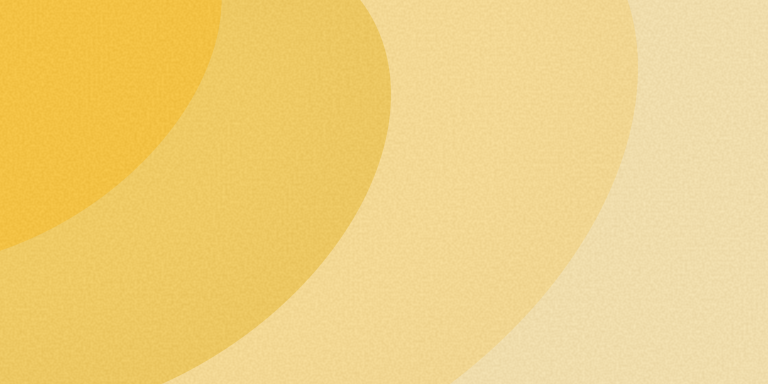
Write a WebGL 1 fragment shader that draws this background.

```glsl
precision highp float;
// Warm paper-like background: three slanted, overlapping ellipses in yellow
// tones spread from the upper left over pale cream. Each is an analytic
// distance field with a faintly darker rim; fine gradient noise adds grain.

uniform vec2 u_resolution;

const vec3 CREAM = vec3(0.940, 0.865, 0.670);
const vec3 SAND  = vec3(0.950, 0.843, 0.573);
const vec3 HONEY = vec3(0.932, 0.788, 0.388);
const vec3 AMBER = vec3(0.953, 0.760, 0.265);

const vec2 RADII = vec2(0.703, 0.633); // half width and half height at scale 1
const float SLANT = 0.395;             // horizontal shift per unit of height

// Approximate signed distance to a sheared ellipse, negative inside.
float slantedEllipse(vec2 p, vec2 center, float scale) {
  vec2 radii = RADII * scale;
  vec2 d = p - center;
  vec2 q = vec2(d.x - SLANT * d.y, d.y) / radii;
  float len = max(length(q), 1e-4);
  vec2 g = q / (len * radii);
  vec2 gradient = vec2(g.x, g.y - SLANT * g.x);
  return (len - 1.0) / length(gradient);
}

// Paints one ellipse over the base, slightly deeper in tone near its rim.
vec3 paintEllipse(vec3 base, vec3 tone, float dist, float rimShade, float pixel) {
  float rim = smoothstep(-0.40, 0.0, dist);
  vec3 fill = tone * (1.0 - rimShade * (rim - 0.4) * vec3(0.6, 0.8, 1.6));
  float coverage = 1.0 - smoothstep(-0.7 * pixel, 0.7 * pixel, dist);
  return mix(base, fill, coverage);
}

// Random unit vector for a lattice cell.
vec2 cellGradient(vec2 cell) {
  float h = fract(sin(dot(cell, vec2(127.1, 311.7))) * 43758.5);
  float angle = 6.28319 * h;
  return vec2(cos(angle), sin(angle));
}

float gradientNoise(vec2 p) {
  vec2 i = floor(p);
  vec2 f = p - i;
  vec2 u = f * f * f * (f * (f * 6.0 - 15.0) + 10.0);
  vec2 e = vec2(1.0, 0.0);
  float a = dot(cellGradient(i), f);
  float b = dot(cellGradient(i + e.xy), f - e.xy);
  float c = dot(cellGradient(i + e.yx), f - e.yx);
  float d = dot(cellGradient(i + e.xx), f - e.xx);
  return mix(mix(a, b, u.x), mix(c, d, u.x), u.y);
}

void main() {
  // Height of the canvas is one unit.
  vec2 p = gl_FragCoord.xy / u_resolution.y;
  float pixel = 1.0 / u_resolution.y;

  // Ellipses from the largest to the smallest
  float outer  = slantedEllipse(p, vec2(0.669, 0.541), 1.33);
  float middle = slantedEllipse(p, vec2(0.272, 0.542), 1.0);
  float inner  = slantedEllipse(p, vec2(-0.042, 0.829), 0.83);

  vec3 color = CREAM;
  color = paintEllipse(color, SAND, outer, 0.015, pixel);
  color = paintEllipse(color, HONEY, middle, 0.02, pixel);
  color = paintEllipse(color, AMBER, inner, 0.005, pixel);

  // Fine grain
  float grain = gradientNoise(p * 157.0) + 0.5 * gradientNoise(p * 83.0 + 19.3);
  color += 0.035 * grain * vec3(0.8, 1.0, 1.2);

  gl_FragColor = vec4(clamp(color, 0.0, 1.0), 1.0);
}
```
